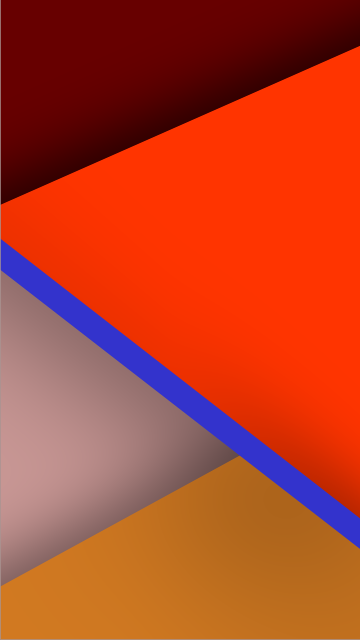
Give the GLSL for this background, as a Shadertoy shader.

```glsl
#define MAROON vec3(0.405, 0.0, 0.0)
#define SCARLET vec3(1.0, 0.204, 0.0)
#define BLUE vec3(0.2, 0.2, 0.8)
#define ROSE vec3(0.79, 0.595, 0.585)
#define OCHRE vec3(0.82, 0.475, 0.13)
#define RIM vec3(0.66, 0.58, 0.57)
#define ASPECT 0.5625
#define RIM_WIDTH 0.0012

// Signed distance above the line y = height + slope * x
float lineDistance(vec2 p, float height, float slope) {
    return (p.y - height - slope * p.x) / sqrt(1.0 + slope * slope);
}

// Antialiased coverage of the positive side
float cover(float d, float pixel) {
    return smoothstep(-0.6 * pixel, 0.6 * pixel, d);
}

// Soft falloff away from an edge
float shade(float d, float reach) {
    float t = max(d, 0.0) / reach;
    return exp(-t * t - 0.7 * t);
}

void mainImage(out vec4 fragColor, in vec2 fragCoord) {
    vec2 p = fragCoord / iResolution.xy * vec2(ASPECT, 1.0);
    float pixel = max(ASPECT / iResolution.x, 1.0 / iResolution.y);
    float across = p.x / ASPECT;

    // Sheet edges
    float roof = lineDistance(p, 0.6797, 0.4421);
    float bandTop = lineDistance(p, 0.6276, -0.7778);
    float bandBottom = lineDistance(p, 0.5788, -0.7760);
    float ramp = lineDistance(p, 0.0833, 0.5470);

    // Upper sheet, shadowed above the roof edge
    vec3 maroon = MAROON * (1.0 - 0.5 * shade(roof, 0.085));

    // Large sheet, with a shadow that deepens to the right
    float depth = mix(0.07, 0.27, smoothstep(0.45, 1.0, across));
    float reach = mix(0.13, 0.085, across);
    vec3 scarlet = SCARLET * (1.0 - depth * shade(bandTop, reach));

    // Rose sheet, shadowed by the band and the ramp
    float underBand = 0.27 * shade(-bandBottom, 0.16);
    float overRamp = 0.33 * shade(ramp, 0.085);
    vec3 rose = ROSE * (1.0 - underBand) * (1.0 - overRamp);

    // Ochre sheet, with a broad dim patch below the band
    vec2 patchOffset = (p - vec2(0.41, 0.22)) / vec2(0.22, 0.18);
    float dim = 0.13 * exp(-dot(patchOffset, patchOffset));
    dim += 0.06 * smoothstep(0.3, 1.0, across);
    vec3 ochre = OCHRE * (1.0 - dim);

    // Stack the sheets from bottom to top
    vec3 color = mix(ochre, rose, cover(ramp, pixel));
    color = mix(color, BLUE, cover(bandBottom, pixel));
    color = mix(color, scarlet, cover(bandTop, pixel));
    color = mix(color, maroon, cover(roof, pixel));

    // Hairline rim on the left and bottom
    float rim = 1.0 - smoothstep(0.0, 2.0 * RIM_WIDTH, min(p.x, p.y));
    color = mix(color, RIM, rim);
    fragColor = vec4(color, 1.0);
}
```
